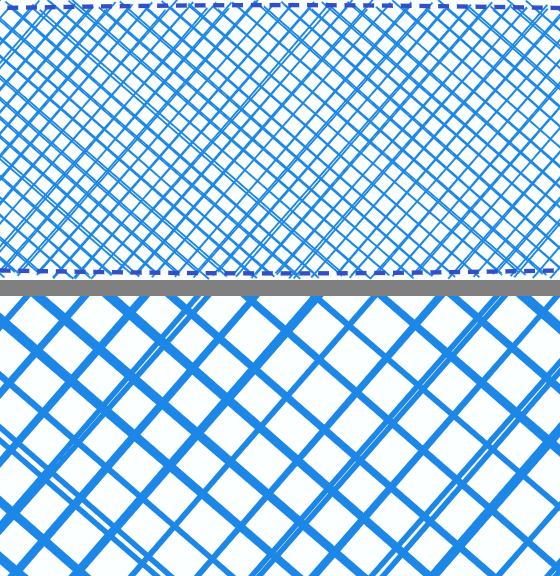
Top: the whole. Bottom: its middle third, enlarged.
Write a Shadertoy shader that draws this pattern.

```glsl
// Hand-drawn cross-hatching between two bowed, dashed border lines.
// Each hatch line is two jittered pen strokes that drift apart and together;
// lengths are in units of the canvas height.

float hash(vec2 p) {
    vec3 q = fract(vec3(p.xyx) * vec3(0.1031, 0.1030, 0.0973));
    q += dot(q, q.yzx + 33.33);
    return fract((q.x + q.y) * q.z);
}

float jitter(float line, float seed) {
    return 2.0 * hash(vec2(line + 50.0, seed)) - 1.0;
}

float coverage(float dist) {
    return clamp(0.5 - dist * iResolution.y, 0.0, 1.0);
}

// Parallel double strokes, spaced along the given normal
float hatch(vec2 p, vec2 normal, float phase, float seed) {
    const float gap = 0.05356;
    float s = dot(p, normal) / gap - phase;
    float nearest = floor(s + 0.5);
    float ink = 0.0;
    for (int k = -1; k <= 1; k++) {
        float line = nearest + float(k);
        for (int stroke = 0; stroke < 2; stroke++) {
            float id = seed + 7.0 * float(stroke);
            // Both ends wander, and the stroke bows slightly between them
            float drift = mix(jitter(line, id), jitter(line, id + 1.0), p.y) * 0.15
                        + jitter(line, id + 2.0) * 0.05 * sin(3.1416 * p.y);
            float side = (s - line - drift) * gap;
            // Uneven ends, cut square to the stroke
            float along = p.y - side * normal.y;
            float low = 0.016 + 0.013 * jitter(line, id + 3.0);
            float high = 0.982 + 0.019 * jitter(line, id + 4.0);
            float ends = max(low - along, along - high);
            ink = max(ink, coverage(max(abs(side) - 0.0033, ends)));
        }
    }
    return ink;
}

// A row of rectangular dashes centred on y = 0
float dashes(float x, float y, float start) {
    const float period = 0.0669;
    float cell = (fract((x - start) / period + 0.5) - 0.5) * period;
    return coverage(max(abs(cell) - 0.0195, abs(y) - 0.0078));
}

void mainImage(out vec4 fragColor, in vec2 fragCoord) {
    vec2 p = fragCoord / iResolution.y;

    // Two perpendicular families of hatching
    float rising = hatch(p, vec2(0.7547, -0.6561), 0.616, 3.0);
    float falling = hatch(p, vec2(0.6561, 0.7547), 0.19, 41.0);
    float ink = 1.0 - (1.0 - rising) * (1.0 - falling);
    vec3 color = mix(vec3(0.99, 1.0, 1.0), vec3(0.11, 0.53, 0.90), ink);

    // Borders bulge outward at mid-width
    float bow = 0.0104 * sin(3.1416 * fragCoord.x / iResolution.x);
    float border = max(dashes(p.x, p.y - 0.9714 - bow, 0.0456),
                       dashes(p.x, p.y - 0.034 + bow, 0.0182));
    color = mix(color, vec3(0.20, 0.31, 0.78), border);

    fragColor = vec4(color, 1.0);
}
```
